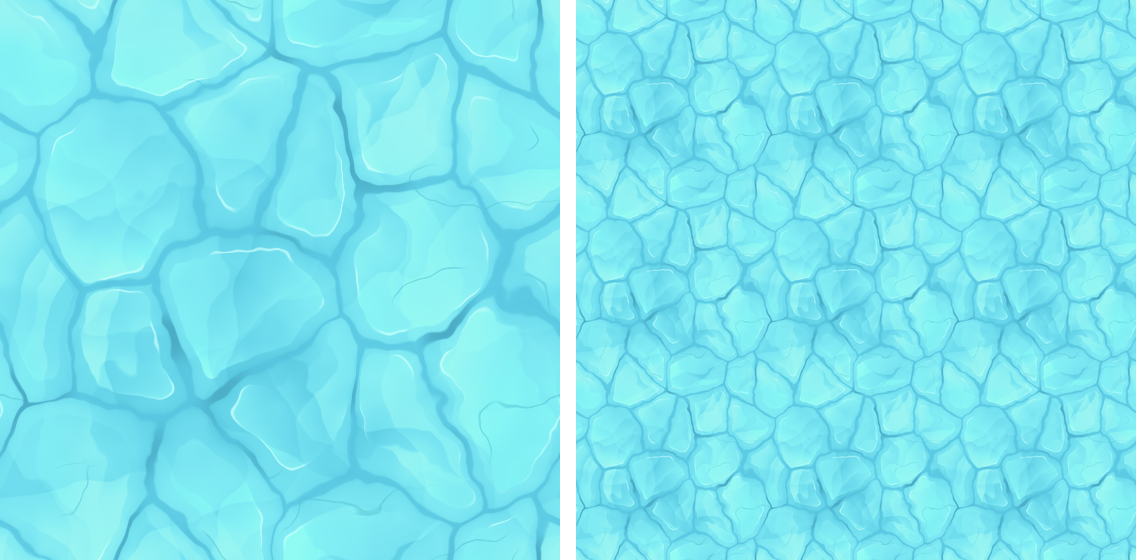
Left: one tile. Right: repeated 3 by 3.
Write a Shadertoy shader that draws this texture.

```glsl
// Painted ice-blue flagstones: a wrapped power diagram gives stones of mixed size.
// Distance to the joints makes cracks, sloped rims and inner plates with lit edges;
// soft facets and wrapped noise vary one scalar tone that a colour ramp turns to ice.

const ivec2 GRID = ivec2(6, 3);

// Two random values per whole-number cell
vec2 hash2(ivec2 cell, int seed) {
    uvec3 v = uvec3(cell, seed) * 1664525u + 1013904223u;
    v.x += v.y * v.z; v.y += v.z * v.x; v.z += v.x * v.y;
    v ^= v >> 16u;
    v.x += v.y * v.z; v.y += v.z * v.x;
    return vec2(v.xy >> 8u) / 16777216.0;
}

ivec2 wrap(ivec2 cell, ivec2 size) {
    return (cell % size + size) % size;
}

// Value noise on the unit canvas, wrapping after a whole number of cells
float noise(vec2 uv, int cells, int seed) {
    vec2 p = uv * float(cells), f = fract(p);
    ivec2 i = ivec2(floor(p));
    f = f * f * (3.0 - 2.0 * f);
    ivec2 a = wrap(i + cells, ivec2(cells)), b = wrap(i + cells + 1, ivec2(cells));
    return mix(mix(hash2(a, seed).x, hash2(ivec2(b.x, a.y), seed).x, f.x),
               mix(hash2(ivec2(a.x, b.y), seed).x, hash2(b, seed).x, f.x), f.y);
}

vec2 warp(vec2 uv, int cells, int seed) {
    return vec2(noise(uv, cells, seed), noise(uv, cells, seed + 1)) - 0.5;
}

// Stone centre in xy, size weight in z; odd columns sit half a stone higher
vec3 site(ivec2 cell) {
    ivec2 id = wrap(cell + 2 * GRID, GRID);
    float stagger = 0.5 * float(id.x % 2);
    vec2 jitter = 0.15 + 0.7 * hash2(id, 3);
    return vec3(vec2(cell) + jitter + vec2(0.0, stagger), 0.42 * hash2(id, 4).x);
}

// Grid step to stone units, a fifth of the canvas wide
vec2 span(vec2 r) { return r * vec2(0.83, 1.4); }

float power(vec2 p, vec3 s) {
    vec2 r = span(p - s.xy);
    return dot(r, r) - s.z;
}

vec3 iceRamp(float tone) {
    float t = clamp(tone, 0.0, 1.0) * 4.0;
    vec3 c = mix(vec3(0.35, 0.79, 0.88), vec3(0.43, 0.86, 0.93), min(t, 1.0));
    c = mix(c, vec3(0.49, 0.91, 0.95), clamp(t - 1.0, 0.0, 1.0));
    c = mix(c, vec3(0.51, 0.95, 0.96), clamp(t - 2.0, 0.0, 1.0));
    return mix(c, vec3(0.565, 0.985, 0.95), clamp(t - 3.0, 0.0, 1.0));
}

void mainImage(out vec4 fragColor, in vec2 fragCoord) {
    vec2 uv = fragCoord / iResolution.xy;
    vec2 bent = uv + 0.06 * warp(uv, 7, 10) + 0.022 * warp(uv, 20, 12)
              + 0.007 * warp(uv, 52, 14);
    vec2 p = bent * vec2(GRID);
    ivec2 base = ivec2(floor(p)), owner = base;

    // Owning stone
    float best = 1e5;
    for (int k = 0; k < 25; k++) {
        ivec2 cell = base + ivec2(k % 5 - 2, k / 5 - 2);
        float f = power(p, site(cell));
        if (f < best) { best = f; owner = cell; }
    }
    vec3 stone = site(owner);
    vec2 rel = span(p - stone.xy);
    ivec2 id = wrap(owner + 2 * GRID, GRID);

    // Distance to the joints: sharp, and rounded at the corners
    float sharp = 1e5, sum = 0.0;
    for (int k = 0; k < 25; k++) {
        ivec2 cell = base + ivec2(k % 5 - 2, k / 5 - 2);
        if (cell == owner) continue;
        vec3 s = site(cell);
        float d = (power(p, s) - best) / max(2.0 * length(span(s.xy - stone.xy)), 0.05);
        sharp = min(sharp, d);
        sum += exp(-18.0 * d);
    }
    float rounded = -log(max(sum, 1e-9)) / 18.0;
    float joint = mix(sharp, rounded, 0.35);

    // Sloped rim, darker towards the joint
    float broad = noise(uv, 4, 20), mid = noise(uv, 9, 21);
    float rimTone = 0.47 + 0.34 * (broad - 0.5) + 0.2 * (mid - 0.5);
    rimTone -= 0.24 * exp(-max(joint, 0.0) / 0.06);

    // Plate with facets: crisp on one side, fading on the other
    vec2 tilt = hash2(id, 30) - 0.5;
    float plateTone = 0.65 + 0.34 * (broad - 0.5) + 0.18 * (mid - 0.5);
    plateTone += dot(rel, tilt * 0.6 - vec2(0.12, 0.22));
    float shade = 0.0;
    for (int k = 0; k < 4; k++) {
        vec2 h = hash2(id, 40 + k);
        float angle = 6.2832 * h.x;
        float s = dot(rel, vec2(cos(angle), sin(angle))) + 0.8 * (h.y - 0.5);
        s += 0.26 * (noise(uv, 12, 50 + k) - 0.5);
        float facet = smoothstep(-0.008, 0.014, s) * exp(-max(s, 0.0) * 2.8);
        shade += (k % 2 == 0 ? -0.28 : 0.18) * facet;
    }
    plateTone += shade;
    rimTone += 0.4 * shade;

    float rimWidth = 0.03 + 0.17 * noise(uv, 6, 60) + 0.03 * noise(uv, 26, 61);
    float inset = rounded - rimWidth;
    float plate = smoothstep(-0.006, 0.01, inset);
    plate *= 0.45 + 0.55 * smoothstep(0.25, 0.55, noise(uv, 7, 62));
    float lit = smoothstep(0.46, 0.72, noise(uv, 8, 63) - 0.2 * rel.y);
    plateTone += 0.22 * lit * exp(-max(inset, 0.0) / 0.13);
    float tone = mix(rimTone, plateTone, plate);
    tone += 0.07 * (noise(uv, 36, 64) - 0.5);
    vec3 color = iceRamp(tone);

    // Pale warm bloom on light areas
    float bloom = smoothstep(0.42, 0.75, noise(uv, 5, 70)) * smoothstep(0.4, 0.75, tone);
    color = mix(color, vec3(0.62, 0.955, 0.945), 0.75 * bloom);

    // Thin hairline fractures: level line of noise at an even width
    float n = noise(bent, 9, 80);
    vec2 slope = vec2(noise(bent + vec2(0.002, 0.0), 9, 80),
                      noise(bent + vec2(0.0, 0.002), 9, 80)) - n;
    float hair = abs(n - 0.5) / max(length(slope) / 0.002, 1.5);
    hair = smoothstep(0.0025, 0.0005, hair) * smoothstep(0.66, 0.8, noise(uv, 8, 81));
    color = mix(color, vec3(0.33, 0.77, 0.84), 0.5 * hair);

    // White glints along the plate edge
    float glint = smoothstep(0.014, 0.002, abs(inset - 0.006));
    glint *= lit * smoothstep(0.4, 0.7, noise(uv, 20, 82));
    color = mix(color, vec3(0.80, 1.0, 0.99), 0.7 * glint);

    // Joints of uneven width and depth
    float gap = 0.006 + 0.036 * noise(uv, 12, 90);
    float crack = smoothstep(gap + 0.011, gap - 0.011, joint);
    float deep = smoothstep(0.55, 0.9, noise(uv, 10, 91));
    vec3 crackColor = mix(vec3(0.345, 0.775, 0.88), vec3(0.30, 0.68, 0.78), deep);
    color = mix(color, crackColor, crack * (0.75 + 0.25 * deep));

    fragColor = vec4(color, 1.0);
}
```
